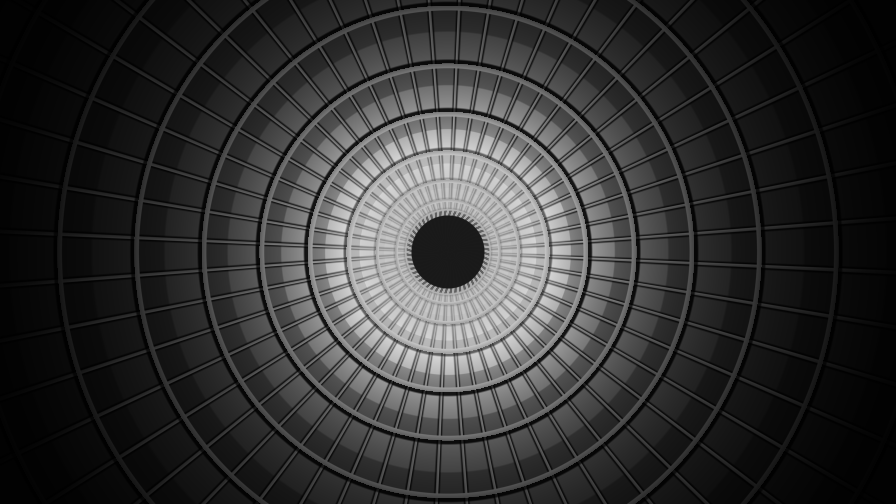
Write a WebGL 1 fragment shader that draws this background.

```glsl
precision highp float;
// Monochrome ribbed dome seen from below: concentric rings, radial ribs, dark central eye.
uniform vec2 u_resolution;

#define EYE_RADIUS 0.0725
#define RING_BASE 0.0826     // radius where the ring spacing starts
#define RING_GROWTH 0.0095   // quadratic growth of ring radii
#define RING_OFFSET 0.54
#define RIB_COUNT 52.0
#define RIB_PHASE -0.38
#define RIM_WIDTH 0.0095
#define SHADOW_WIDTH 0.0075
#define PANEL_FALLOFF 5.3
#define RIB_FALLOFF 3.1

const float TAU = 6.283185;

// Radius of the numbered ring
float ringRadius(float index) {
  float s = index + RING_OFFSET;
  return RING_BASE + RING_GROWTH * s * s;
}

// Antialiased coverage, 1 where the distance is negative
float cover(float d, float px) {
  return 1.0 - smoothstep(-0.75 * px, 0.75 * px, d);
}

float hash(vec2 p) {
  return fract(sin(dot(p, vec2(12.99, 78.23))) * 4375.85);
}

// Slanted teeth on the collar around the eye
float collar(float r, float angle) {
  float wave = sin(angle * RIB_COUNT + (r - EYE_RADIUS) * 180.0);
  float teeth = mix(0.38, 0.68, smoothstep(-0.5, 0.5, wave));
  return mix(teeth, 0.7, smoothstep(0.080, 0.084, r));
}

void main() {
  float px = 1.0 / u_resolution.y;
  vec2 p = (gl_FragCoord.xy - 0.5 * u_resolution) * px;
  float r = length(p);
  float angle = atan(p.y, p.x);

  // Ring cell and its two borders
  float s = sqrt(max(r - RING_BASE, 0.0) / RING_GROWTH);
  float ring = max(floor(s - RING_OFFSET), 0.0);
  float inner = ringRadius(ring);
  float outer = ringRadius(ring + 1.0);
  float along = (r - inner) / (outer - inner);

  // Signed arc distance to the nearest rib
  float sector = angle / TAU * RIB_COUNT - RIB_PHASE;
  float ribArc = (fract(sector + 0.5) - 0.5) * TAU * r / RIB_COUNT;

  // Light fades outward, faster on the recessed panels than on the ribs
  float reach = max(r - 0.2, 0.0);
  float panelLight = 0.77 * exp(-PANEL_FALLOFF * reach);
  float ribLight = 0.78 * exp(-RIB_FALLOFF * reach);
  ribLight *= 1.0 - 0.75 * smoothstep(0.65, 1.02, r);
  float depth = smoothstep(0.09, 0.30, r);

  // Recessed panel with a stepped tone and a slight variation
  float inset = 1.0 - smoothstep(0.53, 0.57, along);
  float shade = panelLight * mix(1.0, mix(0.82, 1.16, inset), depth);
  float cell = mod(floor(sector), RIB_COUNT);
  shade *= 1.0 + 0.12 * depth * (hash(vec2(cell, ring)) - 0.5);

  // Shadows beside the ribs and outside each ring
  float ribHalf = 0.0013 + 0.0028 * r;
  float ribShadow = cover(abs(ribArc) - ribHalf * 2.1, 1.6 * px);
  float ringShadow = cover(r - inner - SHADOW_WIDTH * (0.35 + 0.65 * depth), 1.6 * px);
  shade *= 1.0 - ribShadow * mix(0.22, 0.82, depth);
  shade *= 1.0 - ringShadow * mix(0.12, 0.88, depth);

  // Raised ribs, with one side brighter than the other
  float ribTone = ribLight * (0.86 + 0.14 * clamp(ribArc / ribHalf, -1.0, 1.0));
  float ribMask = cover(abs(ribArc) - ribHalf, px) * (1.0 - 0.7 * ringShadow);
  shade = mix(shade, ribTone, ribMask);

  // Ring rim on the outer edge of each cell
  float rimWidth = RIM_WIDTH * mix(0.6, 1.0, smoothstep(0.1, 0.2, r));
  float rimMask = cover(outer - rimWidth - r, px) * cover(r - outer, px);
  float rimProfile = 0.8 + 0.2 * clamp((outer - r) / rimWidth, 0.0, 1.0);
  shade = mix(shade, ribLight * rimProfile, rimMask);

  // Collar, eye and corner vignette
  shade = mix(shade, collar(r, angle), cover(r - ringRadius(0.0), px));
  shade = mix(shade, 0.1, cover(r - EYE_RADIUS, px));
  shade *= 1.0 - 0.5 * smoothstep(0.7, 1.02, r);
  gl_FragColor = vec4(vec3(shade), 1.0);
}
```
